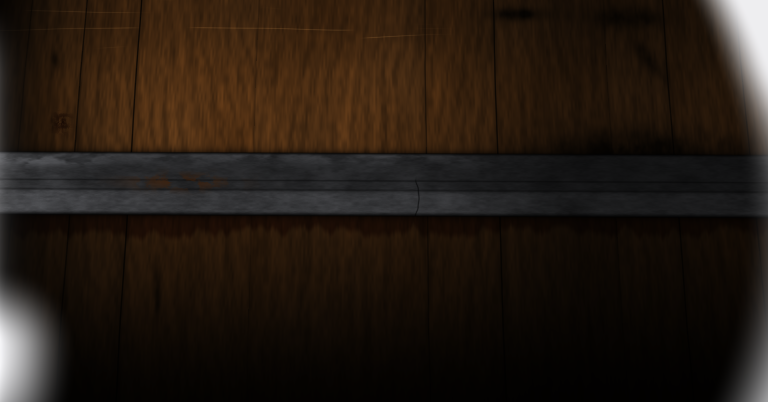
This texture is drawn by a Shadertoy shader. Its source:

```glsl
// Dim oak barrel staves crossed by a worn steel hoop, with pale light at the sides.

float hash(vec2 p) {
    p = fract(p * vec2(0.1031, 0.1137));
    p += dot(p, p.yx + 33.33);
    return fract((p.x + p.y) * p.x * 17.3);
}

float noise(vec2 p) {
    vec2 i = floor(p), f = fract(p);
    f = f * f * (3.0 - 2.0 * f);
    return mix(mix(hash(i), hash(i + vec2(1, 0)), f.x),
               mix(hash(i + vec2(0, 1)), hash(i + vec2(1, 1)), f.x), f.y);
}

float fbm(vec2 p) {
    float sum = 0.0, amp = 0.5;
    for (int i = 0; i < 4; i++) {
        sum += amp * noise(p);
        p = p * 2.03 + 17.1;
        amp *= 0.5;
    }
    return sum / 0.9375;
}

// Soft elliptical spot, 1 at its centre
float spot(vec2 p, vec2 centre, vec2 radius) {
    vec2 d = (p - centre) / radius;
    return exp(-dot(d, d));
}

// Soft line of the given half width, never thinner than a pixel
float line(float d, float halfWidth, float pixel) {
    float w = max(halfWidth, 0.7 * pixel);
    return exp(-d * d / (w * w));
}

// Seams between staves: position at the top edge, strength
const vec2 seams[9] = vec2[9](
    vec2(0.042, 0.45), vec2(0.113, 0.75), vec2(0.184, 0.9),
    vec2(0.337, 0.22), vec2(0.553, 0.55), vec2(0.642, 0.85),
    vec2(0.785, 0.3), vec2(0.862, 0.8), vec2(0.957, 0.6));

vec3 wood(vec2 uv, float pixel) {
    // Staves fan out slightly towards the bottom
    float x = 0.488 + (uv.x - 0.488) / (1.0 + 0.11 * (1.0 - uv.y));
    x += 0.002 * (noise(vec2(3.0, uv.y * 5.0)) - 0.5);
    float seam = 0.0, stave = 0.0;
    for (int i = 0; i < 9; i++) {
        float d = x - seams[i].x;
        seam = max(seam, seams[i].y * line(d, 0.0013, pixel));
        seam = max(seam, 0.25 * seams[i].y * line(d, 0.005, pixel));
        stave += step(0.0, d);
    }

    // Fibres, pores and slanted growth rings
    float offset = stave * 7.3;
    float fibre = fbm(vec2(x * 130.0, uv.y * 7.0 + offset));
    float pores = noise(vec2(x * 420.0, uv.y * 45.0 + offset));
    float bend = fbm(vec2(x * 9.0 + offset, uv.y * 3.0));
    float rings = sin(330.0 * x + (hash(vec2(stave, 4.0)) - 0.4) * 90.0 * uv.y + 16.0 * bend);
    float tone = 0.62 + 0.42 * fibre + 0.24 * pores + 0.06 * rings;
    tone *= 0.88 + 0.2 * hash(vec2(stave, 9.0));
    vec3 col = mix(vec3(0.31, 0.175, 0.062), vec3(0.36, 0.225, 0.105), bend) * tone;

    // Pale scratches near the top
    for (int i = 0; i < 4; i++) {
        float k = float(i);
        float y = 0.89 + 0.03 * k - 0.07 * (uv.x - 0.3) * (k - 1.0) + 0.012 * noise(vec2(uv.x * 9.0, k));
        float gaps = smoothstep(0.45, 0.75, noise(vec2(uv.x * 14.0, k * 5.0)));
        col += vec3(0.13, 0.1, 0.06) * gaps * line(uv.y - y, 0.0015, pixel)
             * smoothstep(0.6, 0.5, uv.x);
    }

    // Black smears, soot over the hoop and drips under it
    float rough = fbm(uv * vec2(70, 25));
    float soot = spot(uv, vec2(0.675, 0.965), vec2(0.035, 0.016));
    soot += spot(uv, vec2(0.82, 0.955), vec2(0.045, 0.025));
    soot += 0.8 * spot(uv, vec2(0.845 - 0.35 * (uv.y - 0.85), 0.85), vec2(0.012, 0.05));
    soot += spot(uv, vec2(0.83, 0.62), vec2(0.14, 0.055));
    soot += 0.7 * spot(uv, vec2(0.205, 0.26), vec2(0.004, 0.06));
    soot += 0.7 * spot(uv, vec2(0.072, 0.85), vec2(0.005, 0.02));
    col *= 1.0 - 0.8 * clamp(soot * (0.3 + 1.2 * rough), 0.0, 1.0);
    float drip = 0.455 - 0.06 * fbm(vec2(uv.x * 65.0, 2.0));
    col *= mix(vec3(1), vec3(0.65, 0.5, 0.45), smoothstep(drip - 0.012, drip + 0.01, uv.y) * step(uv.y, 0.5));

    // Reddish knot
    float knot = spot(uv, vec2(0.08, 0.695), vec2(0.012, 0.025)) * smoothstep(0.35, 0.65, fbm(uv * vec2(150, 80)));
    col = mix(col, vec3(0.13, 0.045, 0.015), 0.9 * knot);
    col *= 1.0 - 0.85 * seam;

    // Light falls on the upper middle and dies towards the bottom
    float upper = mix(1.0, 0.72, smoothstep(0.75, 1.0, uv.y));
    float lower = 0.05 + 0.5 * smoothstep(-0.02, 0.5, uv.y);
    float across = smoothstep(-0.06, 0.2, uv.x) * mix(1.0, 0.4, smoothstep(0.42, 0.8, uv.x));
    return col * across * mix(lower, upper, smoothstep(0.46, 0.62, uv.y));
}

// Steel hoop; t runs from 0 at its lower edge to 1 at its upper edge
vec3 hoop(vec2 uv, float t, float pixel) {
    float cloud = fbm(uv * vec2(28, 22));
    float grit = fbm(uv * vec2(110, 190));
    float lit = mix(0.145, 0.215, smoothstep(0.46, 0.32, t));
    lit += 0.05 * smoothstep(0.25, 0.0, uv.x);
    lit *= 0.55 + 0.55 * cloud + 0.35 * grit;
    lit *= mix(1.0, 0.5, smoothstep(0.48, 0.78, uv.x));
    float wear = smoothstep(0.4, 0.65, fbm(vec2(uv.x * 30.0, t * 6.0)));
    lit += 0.07 * wear * smoothstep(0.72, 0.95, t) * smoothstep(0.75, 0.5, uv.x);
    lit += 0.1 * spot(vec2(uv.x, t), vec2(0.06, 0.84), vec2(0.06, 0.09)) * wear;
    lit *= 1.0 - 0.35 * line(t - 0.56, 0.015, pixel * 6.0) - 0.35 * line(t - 0.41, 0.02, pixel * 6.0);
    float crack = uv.x - 0.542 - 0.008 * (noise(vec2(t * 7.0, 1.0)) - 0.5);
    lit *= 1.0 - 0.5 * line(crack, 0.001, pixel) * smoothstep(0.65, 0.5, t);
    vec3 col = lit * vec3(0.98, 0.99, 1.03);
    float rust = spot(vec2(uv.x, t), vec2(0.235, 0.53), vec2(0.06, 0.12)) * smoothstep(0.42, 0.62, fbm(uv * vec2(75, 65)));
    col = mix(col, vec3(0.25, 0.13, 0.045), 0.8 * rust);
    return col * smoothstep(-0.02, 0.08, t) * smoothstep(1.02, 0.95, t);
}

void mainImage(out vec4 fragColor, in vec2 fragCoord) {
    vec2 uv = fragCoord / iResolution.xy;
    float pixel = 1.0 / iResolution.x;
    vec3 col = wood(uv, pixel);

    // Hoop with a contact shadow on both sides
    float t = (uv.y - 0.467 + 0.009 * uv.x) / 0.156;
    float outside = max(-t, t - 1.0);
    col *= 1.0 - 0.6 * exp(-max(outside, 0.0) * 18.0);
    float edge = 6.4 / iResolution.y;
    col = mix(col, hoop(uv, t, pixel), smoothstep(edge, -edge, outside));

    // Pale glow: curved right side, lower left corner, thin left rim
    float start = 0.968 - 0.24 * (uv.y - 0.45) * (uv.y - 0.45);
    float width = 0.13 - 0.06 * smoothstep(0.45, 0.85, uv.y);
    float right = 0.97 * smoothstep(start, start + width, uv.x);
    vec2 corner = vec2(uv.x / 0.1, (uv.y - 0.13) / (uv.y > 0.13 ? 0.21 : 0.35));
    float left = 0.82 * (1.0 - smoothstep(0.05, 1.0, length(corner)));
    left += 0.2 * exp(-uv.x / 0.012) * smoothstep(1.0, 0.8, uv.y);
    col = mix(col, vec3(0.96, 0.96, 0.97), clamp(max(right, left), 0.0, 1.0));
    fragColor = vec4(col, 1.0);
}
```
